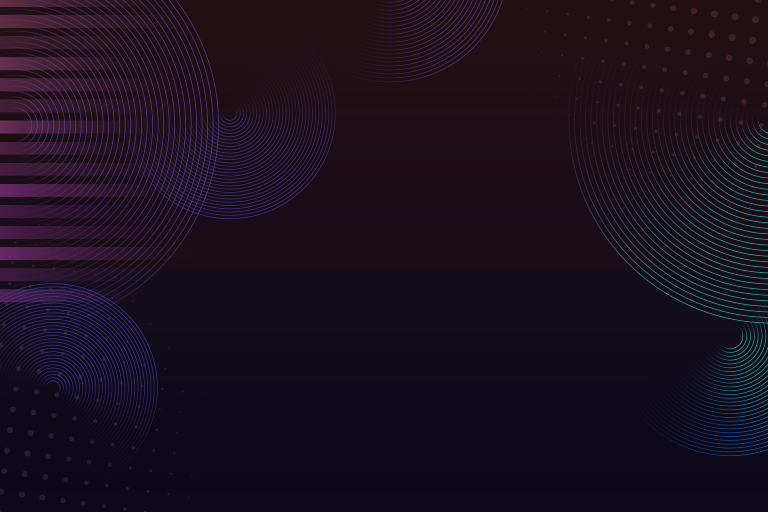
Write a Shadertoy shader that draws this background.

```glsl
// Dark abstract backdrop: fading concentric rings, glowing bars and halftone dots.

float pixelSize() { return 1.0 / iResolution.y; }

// Antialiased coverage of a shape from its signed distance.
float coverage(float dist) { return clamp(0.5 - dist / pixelSize(), 0.0, 1.0); }

// Thin concentric circles; x = line coverage, y = brightness around the ring.
vec2 rings(vec2 p, vec2 center, float inner, float outer, float count, vec2 lit, float fadeStart) {
    vec2 q = p - center;
    float r = length(q);
    float pitch = (outer - inner) / count;
    float k = clamp(round((r - inner) / pitch), 0.0, count);
    float line = coverage(abs(r - inner - k * pitch) - 0.0007);
    float facing = dot(q / max(r, 1e-4), normalize(lit));
    return vec2(line, smoothstep(fadeStart, 1.0, facing));
}

void addRings(inout vec3 color, vec2 ring, vec3 dim, vec3 bright, float opacity) {
    color = mix(color, mix(dim, bright, ring.y), ring.x * ring.y * opacity);
}

// Tilted dot grid whose dots shrink with distance from a corner.
float halftone(vec2 p, vec2 anchor, vec2 corner, vec2 spread, float maxRadius) {
    const float pitch = 0.0405;
    float c = cos(0.14), s = sin(0.14);
    mat2 tilt = mat2(c, -s, s, c);
    vec2 dotCenter = anchor + tilt * round(transpose(tilt) * (p - anchor) / pitch) * pitch;
    float weight = max(1.0 - length((dotCenter - corner) / spread), 0.0);
    float radius = maxRadius * min(1.2 * weight, 1.0);
    return coverage(length(p - dotCenter) - radius) * smoothstep(0.0, 0.25, weight);
}

// Dark vertical gradient with faint horizontal bands.
vec3 backdrop(float y) {
    vec3 color = mix(vec3(0.050, 0.035, 0.100), vec3(0.080, 0.052, 0.100), smoothstep(0.1, 0.42, y));
    color = mix(color, vec3(0.106, 0.052, 0.085), smoothstep(0.46, 0.49, y));
    color = mix(color, vec3(0.130, 0.060, 0.075), smoothstep(0.6, 1.0, y));
    color += vec3(0.0, -0.006, 0.018) * smoothstep(0.555, 0.565, y) * smoothstep(0.615, 0.605, y);
    return color + vec3(0.0, -0.008, 0.014) * smoothstep(0.05, 0.0, abs(y - 0.06));
}

// Horizontal bars fading away from the left edge.
vec3 addBars(vec3 color, vec2 p) {
    const float pitch = 0.0412;
    float t = (0.9707 - p.y) / pitch;
    float id = floor(t);
    float bar = coverage((abs(t - id - 0.31) - 0.31) * pitch) * step(id, 13.5);
    float strength = 0.64 + 0.24 * cos(2.2 * (id - 8.0));
    float reach = 0.34 + 0.05 * cos(id * 1.7);
    float fade = pow(max(1.0 - p.x / reach, 0.0), 1.6);
    vec3 tint = mix(vec3(0.45, 0.17, 0.46), vec3(0.46, 0.22, 0.34), smoothstep(0.55, 0.95, p.y));
    return mix(color, tint, bar * strength * fade);
}

void mainImage(out vec4 fragColor, in vec2 fragCoord) {
    vec2 p = fragCoord / iResolution.y;
    float right = iResolution.x / iResolution.y;
    vec3 color = addBars(backdrop(p.y), p);

    // Halftone corners
    float topDots = halftone(p, vec2(right - 0.0645, 0.967), vec2(right, 1.0), vec2(0.55, 0.52), 0.0070);
    float lowDots = halftone(p, vec2(0.0195, 0.160), vec2(0.0, 0.08), vec2(0.46, 0.62), 0.0058);
    color = mix(color, vec3(0.34, 0.16, 0.24), topDots * 0.6);
    color = mix(color, vec3(0.34, 0.25, 0.30), lowDots * 0.36);

    // Violet and blue rings on the left and top
    vec3 violet = vec3(0.34, 0.18, 0.42);
    vec3 indigo = vec3(0.26, 0.30, 0.76);
    addRings(color, rings(p, vec2(0.029, 0.756), 0.033, 0.398, 34.0, vec2(0.95, 0.2), -0.5),
             violet, vec3(0.41, 0.34, 0.82), 0.62);
    addRings(color, rings(p, vec2(0.449, 0.779), 0.014, 0.206, 30.0, vec2(0.3, -0.9), -0.85),
             vec3(0.28, 0.18, 0.36), indigo, 0.62);
    addRings(color, rings(p, vec2(0.762, 1.070), 0.020, 0.230, 27.0, vec2(0.9, -0.4), -0.2),
             violet, vec3(0.40, 0.34, 0.74), 0.6);
    addRings(color, rings(p, vec2(0.1035, 0.242), 0.014, 0.204, 30.0, vec2(0.5, 0.85), -0.65),
             violet, vec3(0.27, 0.27, 0.84), 0.68);

    // Teal rings on the right
    vec3 teal = vec3(0.16, 0.78, 0.72);
    vec2 upper = rings(p, vec2(right + 0.008, 0.766), 0.027, 0.397, 34.0, vec2(0.15, -1.0), -0.85);
    addRings(color, upper, vec3(0.28, 0.18, 0.36), mix(vec3(0.28, 0.26, 0.48), teal, upper.y), 0.85);
    vec3 lowerTint = mix(vec3(0.10, 0.38, 0.78), teal, smoothstep(0.14, 0.30, p.y + 0.6 * (p.x - right + 0.07)));
    addRings(color, rings(p, vec2(right - 0.074, 0.344), 0.025, 0.234, 28.0, vec2(0.7, -0.7), -0.4),
             vec3(0.12, 0.16, 0.42), lowerTint, 0.85);

    fragColor = vec4(color, 1.0);
}
```
